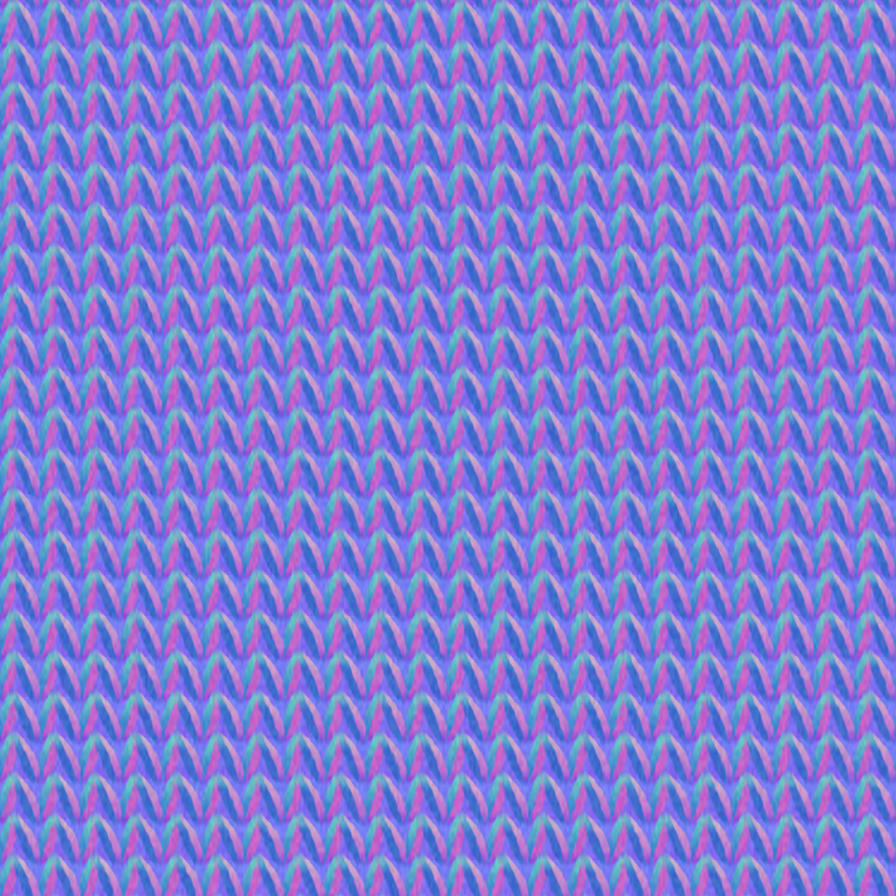
A WebGL 2 fragment shader for this texture map:

```glsl
#version 300 es
precision highp float;
// Normal map of a knitted fabric: 22 by 22 stitches, each a pair of leaning yarn loops.

uniform vec2 u_resolution;
out vec4 fragColor;

float hash(vec2 p) {
    return fract(sin(dot(p, vec2(127.1, 311.7))) * 43758.5453);
}

float noise(vec2 p) {
    vec2 i = floor(p), f = fract(p);
    f = f * f * (3.0 - 2.0 * f);
    return mix(mix(hash(i), hash(i + vec2(1.0, 0.0)), f.x),
               mix(hash(i + vec2(0.0, 1.0)), hash(i + vec2(1.0, 1.0)), f.x), f.y);
}

// Blends one yarn leg over the base; side is the signed distance from its ridge.
vec3 yarnLeg(vec3 base, float side, float t, vec2 widths, vec3 leftFace, vec3 rightFace, float soft) {
    float taper = mix(0.4, 1.0, smoothstep(-0.2, 0.4, t)) * (1.0 - 0.6 * smoothstep(0.7, 1.2, t));
    float d = side / (taper * (side < 0.0 ? widths.x : widths.y));
    float mask = 1.0 - smoothstep(0.7, 1.12, abs(d));
    mask *= smoothstep(-0.2, 0.04, t) * (1.0 - smoothstep(0.98, 1.2, t));
    vec3 face = mix(leftFace, rightFace, smoothstep(-soft, soft, side));
    return mix(base, face, mask);
}

void main() {
    vec2 uv = gl_FragCoord.xy / u_resolution;
    float soft = max(0.04, 16.0 / u_resolution.x);

    // Stitch space: apex at whole numbers, y running down
    vec2 p = vec2(uv.x, 1.0 - uv.y) * 22.0 - vec2(0.36, 0.12);
    float rough = noise(p * vec2(9.0, 7.0)) - 0.5;
    float fibre = noise(p * vec2(17.0, 8.0) + 31.0) - 0.5;
    p.x += 0.04 * rough;

    float xLeft = fract(p.x + 0.6) - 0.6;
    float xRight = fract(p.x + 0.3) - 0.3;

    // Lavender ground, more violet in the hollow below each apex
    float row = fract(p.y);
    vec3 color = mix(vec3(0.47, 0.49, 0.96), vec3(0.51, 0.41, 0.94), smoothstep(0.2, 0.9, row));

    // Tail of the stitch above, then this row, then the rising tips of the row below
    for (int k = 1; k >= -1; k--) {
        float t = row + float(k);
        float shade = smoothstep(0.0, 0.9, t);
        float tail = smoothstep(0.75, 1.15, t);

        vec3 teal = mix(vec3(0.40, 0.76, 0.76), vec3(0.24, 0.50, 0.83), shade);
        vec3 magenta = mix(vec3(0.77, 0.39, 0.79), vec3(0.54, 0.27, 0.86), tail);
        float leftRidge = -0.08 - 0.27 * pow(max(t, 0.0), 1.25);
        color = yarnLeg(color, xLeft - leftRidge, t, vec2(0.22, 0.24), teal, magenta, soft);

        vec3 blue = mix(vec3(0.30, 0.56, 0.83), vec3(0.25, 0.42, 0.80), smoothstep(0.05, 0.35, t));
        vec3 pink = mix(vec3(0.80, 0.66, 0.78), vec3(0.74, 0.44, 0.82), shade);
        pink = mix(pink, vec3(0.50, 0.30, 0.87), tail);
        float rightRidge = 0.09 + 0.57 * t - 0.17 * t * t;
        color = yarnLeg(color, xRight - rightRidge, t, vec2(0.25, 0.21), blue, pink, soft);
    }

    // Upward-facing green on the pointed apex
    vec2 tip = vec2(fract(p.x + 0.5) - 0.5, fract(p.y + 0.5) - 0.5);
    tip = vec2(tip.x + 0.03, tip.y - abs(tip.x) * 0.9 + 0.02) * vec2(7.5, 7.0);
    color = mix(color, vec3(0.46, 0.78, 0.76), 0.75 * exp(-dot(tip, tip)));

    // Fine fibre grain tilting the surface
    color += vec3(0.09, 0.08, 0.03) * fibre + vec3(0.05, -0.05, 0.0) * rough;
    fragColor = vec4(clamp(color, 0.0, 1.0), 1.0);
}
```
